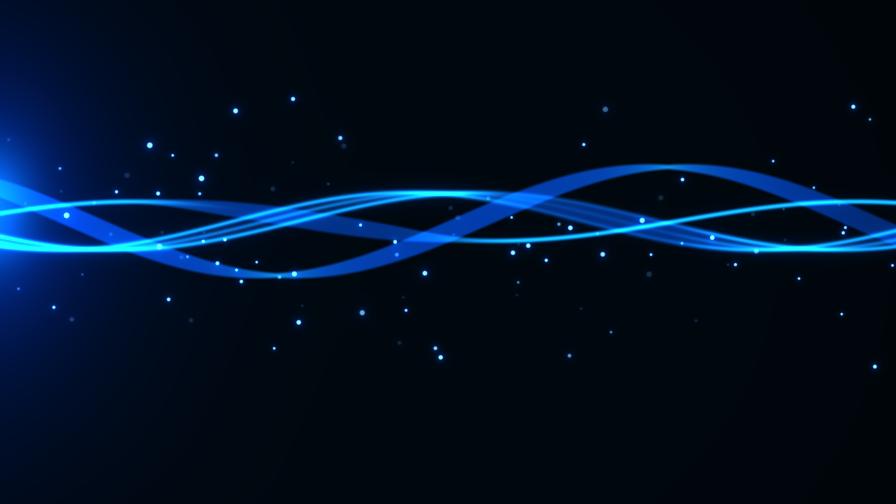
A Shadertoy shader for this background:

```glsl
const vec3 DEEP_BLUE = vec3(0.01, 0.24, 0.72);
const vec3 CYAN = vec3(0.07, 0.66, 0.99);

vec3 hash3(float n) {
    vec3 h = fract(vec3(n) * vec3(0.1031, 0.1030, 0.0973));
    h += dot(h, h.yzx + 33.33);
    return fract((h.xxy + h.yzz) * h.zyx);
}

float wave(float x, float peak, float frequency, float height) {
    return 0.561 + height * cos((x - peak) * frequency);
}

// Translucent strip between two curves, brightest where they cross
vec3 ribbon(float y, float a, float b, float soft) {
    float low = min(a, b) - 0.004;
    float high = max(a, b) + 0.004;
    float inside = smoothstep(low - soft, low + soft, y)
                 * (1.0 - smoothstep(high - soft, high + soft, y));
    float pinch = exp(-abs(a - b) / 0.008);
    return mix(DEEP_BLUE * 0.85, CYAN, pinch * 0.75) * inside;
}

vec3 glowLine(float offset, float strength) {
    float d = abs(offset);
    float core = exp(-d * d / 0.000018);
    return strength * (CYAN * core + DEEP_BLUE * 0.22 * exp(-d / 0.010));
}

// Small round lights gathered around the ribbons
vec3 sparks(vec2 p) {
    vec3 light = vec3(0.0);
    for (int i = 0; i < 100; i++) {
        vec3 h = hash3(float(i) + 7.0);
        vec3 k = hash3(float(i) + 311.0);
        vec2 centre = vec2(h.x * 1.78, 0.55 + (h.y + h.z + k.x - 1.5) * 0.27);
        float radius = mix(0.0022, 0.0055, k.y * k.y);
        float d = length(p - centre);
        float disc = 1.0 - smoothstep(radius - 0.002, radius + 0.002, d);
        float power = mix(0.12, 1.0, smoothstep(0.3, 0.7, k.z));
        light += power * (vec3(0.6, 0.9, 1.0) * disc
               + vec3(0.01, 0.18, 0.6) * exp(-d / (radius * 1.3)));
    }
    return light;
}

void mainImage(out vec4 fragColor, in vec2 fragCoord) {
    vec2 p = fragCoord / iResolution.y;
    float x = p.x;

    // Dark backdrop with a blue light at the left edge
    vec3 color = vec3(0.0, 0.027, 0.052);
    color *= 1.0 - 0.3 * smoothstep(0.5, 1.1, length((p - vec2(0.8, 0.5)) * vec2(0.9, 1.0)));
    color += vec3(0.0, 0.04, 0.14) * exp(-x * 4.0) * exp(-abs(p.y - 0.5) * 2.0);
    float leftDistance = length((p - vec2(-0.02, 0.59)) * vec2(1.0, 0.72));
    color += vec3(0.01, 0.20, 0.85) * exp(-leftDistance * 8.5);
    color += vec3(0.02, 0.30, 0.35) * exp(-leftDistance * leftDistance * 170.0);

    // Large crossing ribbon
    color += ribbon(p.y, wave(x, 1.285, 4.05, 0.109),
                    wave(x, 1.365, 4.05, 0.109), 0.004)
           * (1.0 - 0.35 * smoothstep(1.45, 1.78, x));

    // Shallow ribbon that narrows into a line on both sides
    float spread = 0.085 * (smoothstep(0.18, 0.45, x) - smoothstep(0.75, 1.0, x));
    color += 0.75 * ribbon(p.y, wave(x, 0.266 - spread, 4.38, 0.039),
                           wave(x, 0.266 + spread, 4.38, 0.039), 0.004);
    float sharp = 1.0 - smoothstep(0.2, 0.5, x) + smoothstep(0.85, 1.05, x);
    color += glowLine(p.y - wave(x, 0.266, 4.38, 0.039), 0.55 * sharp);

    // Bundle of three lines with a veil between them
    float veil = 0.2 + 0.5 * smoothstep(0.75, 1.05, x) * (1.0 - smoothstep(1.35, 1.55, x));
    color += veil * ribbon(p.y, wave(x, 0.81, 4.52, 0.058),
                           wave(x, 0.949, 4.38, 0.055), 0.006);
    float fade = 1.0 - 0.8 * smoothstep(0.85, 1.05, x) * (1.0 - smoothstep(1.3, 1.5, x));
    for (int i = 0; i < 3; i++) {
        float t = float(i) * 0.5;
        float curve = wave(x, mix(0.81, 0.949, t), mix(4.52, 4.38, t), 0.057);
        float strength = (i == 1 ? 0.5 : 0.85) * fade;
        color += glowLine(p.y - curve, strength * (1.0 + 0.6 * exp(-x * 7.0)));
    }

    color += sparks(p);
    fragColor = vec4(min(color, vec3(0.95, 0.99, 1.0)), 1.0);
}
```
